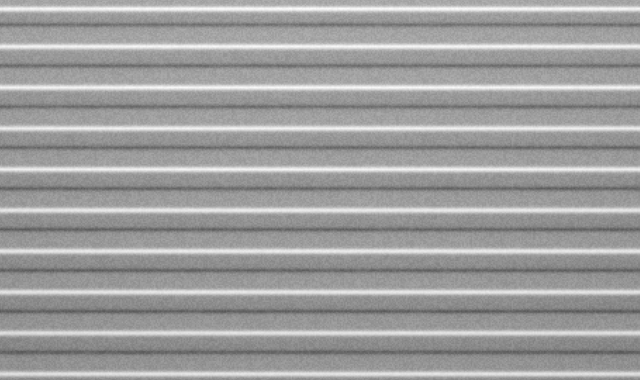
Write a Shadertoy shader that draws this texture.

```glsl
// Grey ribbed metal shutter: bright ridges, dark grooves and fine grain.
// Lengths are fractions of the canvas height.
const float PITCH = 0.1077;          // distance between ridges
const float FIRST_RIDGE = 0.0154;    // height of the lowest ridge
const float GROOVE_OFFSET = 0.0570;  // groove height above its ridge
const float LAST_RIDGE = 9.0;        // index of the top ridge
const float TOP_SLIP = 0.0085;       // downward shift of the top ridge
const float RIDGE_WIDTH = 0.0054;
const float GROOVE_WIDTH = 0.0043;
const float RIDGE_LIGHT = 0.325;
const float GROOVE_DARK = 0.145;
const float SHADE_WIDTH = 0.013;     // soft shading beside the lines
const float SHADE_DARK = 0.028;
const float FACE_STEP = 0.016;       // tone change between the two slat faces
const float GREY_BOTTOM = 0.557;
const float GREY_TOP = 0.632;
const float GRAIN_SCALE = 270.0;
const float GRAIN_AMOUNT = 0.075;
const float MOTTLE_SCALE = 100.0;
const float MOTTLE_AMOUNT = 0.018;

float hash(vec2 p) {
    vec3 q = fract(vec3(p.xyx) * 0.1031);
    q += dot(q, q.yzx + 33.33);
    return fract((q.x + q.y) * q.z);
}

float noise(vec2 p) {
    vec2 cell = floor(p);
    vec2 f = fract(p);
    f = f * f * (3.0 - 2.0 * f);
    float low = mix(hash(cell), hash(cell + vec2(1.0, 0.0)), f.x);
    float high = mix(hash(cell + vec2(0.0, 1.0)), hash(cell + vec2(1.0, 1.0)), f.x);
    return mix(low, high, f.y);
}

float softLine(float d, float width) {
    return exp(-0.5 * d * d / (width * width));
}

void mainImage(out vec4 fragColor, in vec2 fragCoord) {
    vec2 p = fragCoord / iResolution.y;
    float aspect = iResolution.x / iResolution.y;

    // Signed distances to the nearest ridge and groove
    float ridgeIndex = floor((p.y - FIRST_RIDGE) / PITCH + 0.5);
    float ridgeY = FIRST_RIDGE + ridgeIndex * PITCH;
    ridgeY -= TOP_SLIP * step(LAST_RIDGE - 0.5, ridgeIndex);
    float ridge = p.y - ridgeY;
    float grooveY = FIRST_RIDGE + GROOVE_OFFSET;
    float grooveIndex = floor((p.y - grooveY) / PITCH + 0.5);
    float groove = p.y - grooveY - grooveIndex * PITCH;

    // Broad light falling from the top, slightly stronger at the centre
    float across = p.x / aspect - 0.5;
    float grey = mix(GREY_BOTTOM, GREY_TOP, p.y) + 0.01 - 0.08 * across * across;

    // Slat faces: lighter above each ridge, darker below it
    float face = smoothstep(-0.004, 0.004, ridge) - smoothstep(-0.004, 0.004, groove);
    float above = abs(ridge) < abs(groove) ? sign(ridge) : -sign(groove);
    grey += FACE_STEP * above * min(1.0, abs(face) + 0.2);

    // Soft shading, grooves and ridges with slight variation per repeat
    grey -= SHADE_DARK * softLine(groove, SHADE_WIDTH);
    float grooveGain = 0.92 + 0.16 * hash(vec2(grooveIndex, 7.0));
    grooveGain += 0.16 * (noise(vec2(p.x * 24.0, grooveIndex * 5.0)) - 0.5);
    grey -= GROOVE_DARK * grooveGain * softLine(groove, GROOVE_WIDTH);
    float ridgeGain = 0.96 + 0.08 * hash(vec2(ridgeIndex, 19.0));
    float ridgeGlow = softLine(ridge, RIDGE_WIDTH);
    grey += RIDGE_LIGHT * ridgeGain * ridgeGlow;

    // Fine grain and faint mottling, weaker on the ridges
    float grain = GRAIN_AMOUNT * (noise(p * GRAIN_SCALE) - 0.5);
    grain += MOTTLE_AMOUNT * (noise(p * MOTTLE_SCALE + 31.7) - 0.5);
    grey += grain * (1.0 - 0.5 * ridgeGlow);

    fragColor = vec4(vec3(clamp(grey, 0.0, 1.0)), 1.0);
}
```
